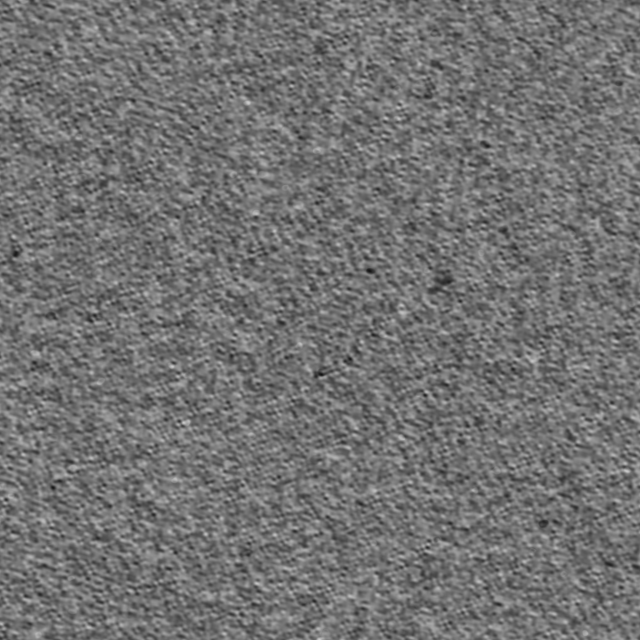
Give the GLSL for this texture, as a Shadertoy shader.

```glsl
// Fine grey stone: tightly packed, slightly slanted grains with scattered flecks.
// Embossed value noise gives the relief, plain noise gives each grain its tone,
// and a jittered grid places soft dark and pale mineral flecks.

const float BASE_GREY = 0.449;
const vec2 LIGHT_DIR = vec2(0.42, 0.91);

float hash(vec2 p) {
    return fract(sin(dot(p, vec2(127.1, 311.7))) * 43758.5453);
}

vec2 hash2(vec2 p) {
    return vec2(hash(p), hash(p + 37.3));
}

// Value noise centred on zero
float noise(vec2 p) {
    vec2 cell = floor(p);
    vec2 f = fract(p);
    vec2 w = f * f * (3.0 - 2.0 * f);
    float low = mix(hash(cell), hash(cell + vec2(1, 0)), w.x);
    float high = mix(hash(cell + vec2(0, 1)), hash(cell + vec2(1, 1)), w.x);
    return mix(low, high, w.y) - 0.5;
}

// Noise stretched along a line falling to the right by the given angle
float grain(vec2 p, float angle, vec2 frequency, float seed) {
    float c = cos(angle);
    float s = sin(angle);
    vec2 q = vec2(c * p.x - s * p.y, s * p.x + c * p.y);
    return noise(q * frequency + seed);
}

// Difference of heights on the lit and shaded side
float relief(vec2 p, float reach) {
    vec2 offset = LIGHT_DIR * reach;
    vec2 frequency = vec2(148.0, 185.0);
    return grain(p + offset, 0.36, frequency, 11.0)
         - grain(p - offset, 0.36, frequency, 11.0);
}

// Sparse soft blobs, one candidate per grid cell
float flecks(vec2 p, float count, float chance, float radius, float seed) {
    vec2 home = floor(p * count);
    float cover = 0.0;
    for (int y = -1; y <= 1; y++) {
        for (int x = -1; x <= 1; x++) {
            vec2 cell = home + vec2(x, y);
            vec2 centre = (cell + hash2(cell + seed)) / count;
            float size = radius * mix(0.6, 1.2, hash(cell + seed + 5.7));
            float present = step(hash(cell + seed + 9.1), chance);
            float d = length((p - centre) * vec2(0.85, 1.1));
            cover = max(cover, present * (1.0 - smoothstep(0.45 * size, size, d)));
        }
    }
    return cover;
}

void mainImage(out vec4 fragColor, in vec2 fragCoord) {
    vec2 p = fragCoord / iResolution.y;

    // Grain relief and tone, from fine to coarse
    float grey = BASE_GREY;
    grey += 0.19 * relief(p, 0.0028);
    grey += 0.25 * grain(p, 0.17, vec2(142.0, 188.0), 3.0);
    grey += 0.13 * grain(p, 0.55, vec2(68.0, 88.0), 23.0);
    grey += 0.03 * grain(p, 0.80, vec2(9.0, 12.0), 41.0);

    // Mineral flecks with ragged edges
    vec2 ragged = p + 0.004 * vec2(noise(p * 130.0 + 51.0), noise(p * 130.0 + 67.0));
    grey -= 0.13 * flecks(ragged, 14.0, 0.13, 0.0105, 71.0);
    grey += 0.10 * flecks(ragged, 26.0, 0.12, 0.0095, 83.0);

    fragColor = vec4(vec3(clamp(grey, 0.0, 1.0)), 1.0);
}
```
